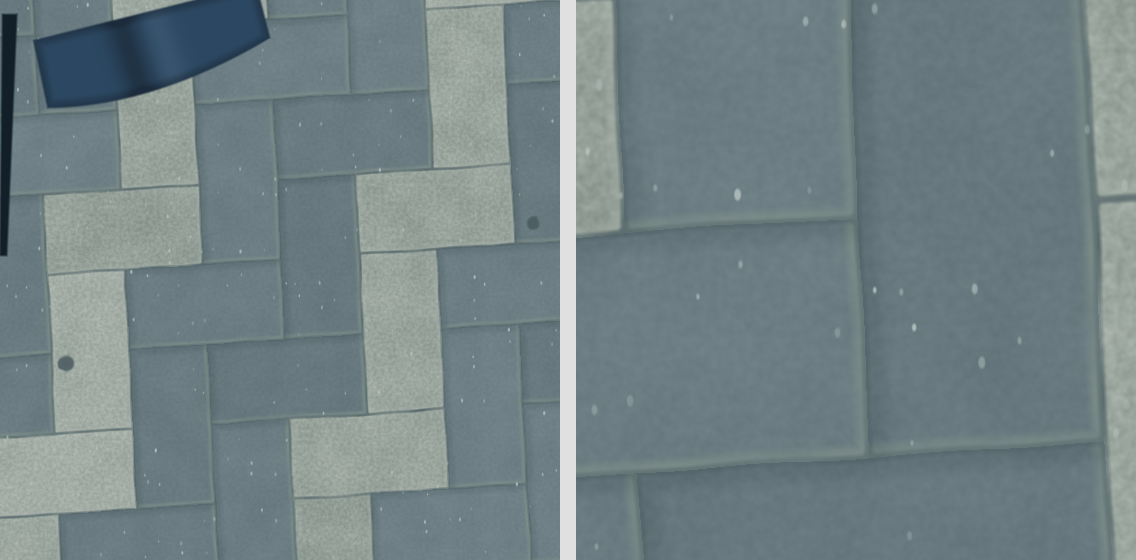
Left: the whole. Right: its middle third, enlarged.
Write a WebGL 2 fragment shader that draws this texture.

```glsl
#version 300 es
precision highp float;

uniform vec2 u_resolution;
out vec4 fragColor;

// Layout: two lattice steps, each half a brick long
const vec2 LATTICE_ORIGIN = vec2(0.759, 0.983);
const vec2 STEP_ACROSS = vec2(0.1393, 0.0091);
const vec2 STEP_DOWN = vec2(0.0072, -0.1426);

// Brick edges, in lattice steps
const float CRACK_WIDTH = 0.016;
const float RIM_WIDTH = 0.075;
const float CORNER_RADIUS = 0.035;
const float EDGE_WOBBLE = 0.022;

// Wear
const float TONE_VARIATION = 0.035;
const float GRAIN = 0.07;
const float SPECK_GRID = 48.0;
const float SPECK_CHANCE = 0.09;

const vec3 SLATE = vec3(0.42, 0.49, 0.51);
const vec3 PALE = vec3(0.62, 0.66, 0.63);
const vec3 PALE_WORN = vec3(0.57, 0.62, 0.59);
const vec3 SAND = vec3(0.50, 0.56, 0.54);
const vec3 CRACK = vec3(0.29, 0.36, 0.38);
const vec3 SPECK = vec3(0.72, 0.77, 0.76);
const vec3 STAIN = vec3(0.29, 0.35, 0.37);
const vec3 PANEL_BLUE = vec3(0.17, 0.28, 0.38);
const vec3 PANEL_SHADE = vec3(0.11, 0.17, 0.23);
const vec3 ROD = vec3(0.07, 0.12, 0.16);

// Dark spots: centre and radius
const vec3 STAINS[2] = vec3[2](vec3(0.118, 0.351, 0.014), vec3(0.952, 0.602, 0.011));

float hash(vec2 p) {
  vec3 q = fract(p.xyx * vec3(0.1031, 0.1030, 0.0973));
  q += dot(q, q.yzx + 33.33);
  return fract((q.x + q.y) * q.z);
}

float cornerSlope(vec2 corner, vec2 offset) {
  float a = 6.2832 * hash(corner);
  return dot(vec2(cos(a), sin(a)), offset);
}

float gradientNoise(vec2 p) {
  vec2 i = floor(p), f = p - i;
  vec2 w = f * f * f * (f * (f * 6.0 - 15.0) + 10.0);
  vec2 e = vec2(1, 0);
  float low = mix(cornerSlope(i, f), cornerSlope(i + e, f - e), w.x);
  float high = mix(cornerSlope(i + e.yx, f - e.yx), cornerSlope(i + 1.0, f - 1.0), w.x);
  return mix(low, high, w.y);
}

float insideMask(float d, float blur) {
  return 1.0 - smoothstep(-blur, blur, d);
}

// Herringbone of 2:1 bricks, with pale zigzags among the slate
vec3 paving(vec2 p, float pixel) {
  vec2 g = inverse(mat2(STEP_ACROSS, STEP_DOWN)) * (p - LATTICE_ORIGIN);
  g += EDGE_WOBBLE * vec2(gradientNoise(g * 1.7), gradientNoise(g * 1.7 + 40.0));

  ivec2 anchor = ivec2(floor(g));
  int phase = (anchor.x - anchor.y) & 3;
  bool upright = phase == 0 || phase == 3;
  if (phase == 3) anchor.y -= 1;
  if (phase == 2) anchor.x -= 1;
  bool pale = (anchor.y + 300) % 3 == (upright ? 0 : 2);

  vec2 size = upright ? vec2(1, 2) : vec2(2, 1);
  vec2 local = g - vec2(anchor);
  vec2 q = abs(local - 0.5 * size) - 0.5 * size + CORNER_RADIUS;
  float depth = CORNER_RADIUS - length(max(q, 0.0)) - min(max(q.x, q.y), 0.0);

  // Face: tone per brick, blotches and grain
  float tone = hash(vec2(anchor) + 71.0) - 0.5;
  float blotch = gradientNoise(p * 14.0) + 0.5 * gradientNoise(p * 37.0);
  float grain = gradientNoise(p * 150.0) + 0.6 * gradientNoise(p * 290.0);
  vec3 face = pale ? mix(PALE_WORN, PALE, clamp(0.55 + tone + 0.5 * blotch, 0.0, 1.0)) : SLATE;
  face += TONE_VARIATION * (tone + 0.6 * blotch) + GRAIN * grain * (pale ? 0.9 : 0.3);

  // Rims: lit on the right and lower sides, shaded on the others
  vec2 far = size - local;
  float lit = 1.0 - smoothstep(0.3 * RIM_WIDTH, RIM_WIDTH, min(far.x, far.y));
  float shaded = 1.0 - smoothstep(0.4 * RIM_WIDTH, 1.7 * RIM_WIDTH, min(local.x, local.y));
  float patchy = 0.75 + 0.5 * gradientNoise(p * 22.0);
  face = mix(face, pale ? PALE + 0.04 : SAND, lit * patchy * (pale ? 0.5 : 0.8));
  face -= shaded * (pale ? -0.015 : 0.035);

  float blur = max(0.012, pixel / length(STEP_ACROSS));
  float crack = insideMask(depth - CRACK_WIDTH, blur);
  return mix(face, CRACK, crack * (pale ? 0.8 : 0.5) * patchy);
}

// Sparse bright chips, one at most per grid square
float specks(vec2 p, float pixel) {
  vec2 id = floor(p * SPECK_GRID);
  vec2 centre = 0.25 + 0.5 * vec2(hash(id + 5.0), hash(id + 19.0));
  vec2 offset = (fract(p * SPECK_GRID) - centre) / SPECK_GRID;
  float radius = mix(0.0012, 0.0028, hash(id + 31.0));
  float dot_ = insideMask(length(offset * vec2(1.4, 0.8)) - radius, max(0.001, pixel));
  return dot_ * step(hash(id), SPECK_CHANCE) * mix(0.3, 0.9, hash(id + 47.0));
}

// Curved blue panel and thin rod overhanging the upper left corner
vec3 overhang(vec3 ground, vec2 p, float pixel) {
  vec2 q = vec2(p.x, 1.0 - p.y);
  float blur = max(0.003, pixel);
  float t = clamp((q.x - 0.085) / 0.397, 0.0, 1.0);
  float lower = 0.193 - 0.125 * pow(t, 1.9);
  float upper = 0.072 - 0.25 * (q.x - 0.059);
  float left = 0.044 + 0.21 * q.y;
  float right = 0.465 + 0.26 * q.y;
  float d = max(max(q.y - lower, upper - q.y), max(left - q.x, q.x - right));

  float fold = q.x - 0.2 - 0.33 * q.y;
  float shade = 0.75 * exp(-pow(fold / 0.03, 2.0)) + 0.6 * smoothstep(-0.022, 0.0, d);
  vec3 blue = PANEL_BLUE + 0.05 * exp(-pow((fold - 0.065) / 0.03, 2.0));
  vec3 color = mix(ground, mix(blue, PANEL_SHADE, min(shade, 1.0)), insideMask(d, blur));

  float rod = max(abs(q.x - 0.018 + 0.026 * q.y) - 0.014 + 0.016 * q.y, q.y - 0.457);
  rod = max(rod, 0.025 - q.y);
  return mix(color, ROD, insideMask(rod, blur));
}

void main() {
  float scale = min(u_resolution.x, u_resolution.y);
  vec2 p = gl_FragCoord.xy / scale;
  float pixel = 1.0 / scale;

  vec3 color = paving(p, pixel);
  color = mix(color, SPECK, specks(p, pixel));
  for (int i = 0; i < 2; i++) {
    float d = length(p - STAINS[i].xy) - STAINS[i].z + 0.004 * gradientNoise(p * 60.0);
    color = mix(color, STAIN, 0.85 * insideMask(d, max(0.003, pixel)));
  }
  fragColor = vec4(overhang(color, p, pixel), 1.0);
}
```
